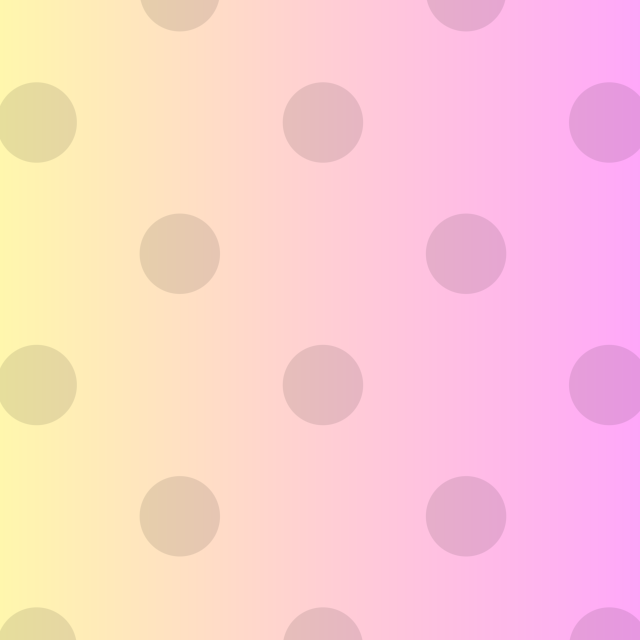
This pattern is drawn by a Shadertoy shader. Its source:

```glsl
// Distance to the nearest dot centre on a rectangular lattice
float latticeDistance(vec2 p, vec2 spacing) {
    return length((fract(p / spacing + 0.5) - 0.5) * spacing);
}

void mainImage(out vec4 fragColor, in vec2 fragCoord) {
    vec2 uv = fragCoord / iResolution.y;
    float pixel = 1.0 / iResolution.y;

    // Horizontal pastel gradient
    float across = fragCoord.x / iResolution.x;
    vec3 color = mix(vec3(1.0, 0.968, 0.678), vec3(1.0, 0.656, 0.978), across);

    // Staggered dots: two lattices, half a cell apart
    vec2 spacing = vec2(0.4473, 0.4102);
    vec2 p = uv - vec2(0.0573, 0.3984);
    float centreDistance = min(latticeDistance(p, spacing),
                               latticeDistance(p - 0.5 * spacing, spacing));
    float dotMask = 1.0 - smoothstep(-0.75 * pixel, 0.75 * pixel, centreDistance - 0.0628);

    // Translucent black shade
    color *= 1.0 - 0.1 * dotMask;
    fragColor = vec4(color, 1.0);
}
```
